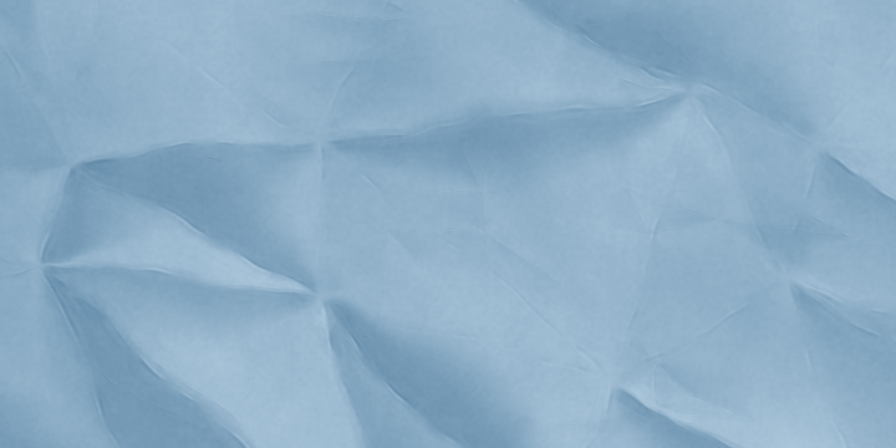
A Shadertoy shader for this texture:

```glsl
// Crumpled pale blue paper: soft shaded facets between pinched, wrinkled creases.

vec2 hash2(vec2 p) {
    vec3 q = fract(p.xyx * vec3(0.1031, 0.1030, 0.0973));
    q += dot(q, q.yzx + 33.33);
    return fract((q.xx + q.yz) * q.zy);
}

float gradientNoise(vec2 p) {
    vec2 i = floor(p), f = p - i;
    vec2 u = f * f * f * (f * (f * 6.0 - 15.0) + 10.0);
    vec2 e = vec2(1.0, 0.0);
    float a = dot(hash2(i) * 2.0 - 1.0, f);
    float b = dot(hash2(i + e) * 2.0 - 1.0, f - e);
    float c = dot(hash2(i + e.yx) * 2.0 - 1.0, f - e.yx);
    float d = dot(hash2(i + 1.0) * 2.0 - 1.0, f - 1.0);
    return mix(mix(a, b, u.x), mix(c, d, u.x), u.y);
}

// Jittered point where several creases meet
vec2 hub(vec2 cell) {
    return cell + 0.5 + 0.86 * (hash2(cell + 17.0) - 0.5);
}

// One crease from a to b: x = facet shadow, y = lit facet, z = ridge and wrinkles
vec3 crease(vec2 p, vec2 a, vec2 b, vec2 rnd) {
    vec2 ab = b - a, pa = p - a;
    float len = length(ab);
    float t = dot(pa, ab) / (len * len);
    float d = (pa.x * ab.y - pa.y * ab.x) / len;
    d *= rnd.y > 0.4 ? 1.0 : -1.0;

    float along = smoothstep(0.0, 0.06, t) * smoothstep(1.0, 0.94, t);
    float belly = sin(3.14159 * clamp(t, 0.0, 1.0));
    float width = 0.04 + (0.3 + 0.4 * fract(rnd.y * 7.3)) * belly;
    float strength = rnd.x * rnd.x * along;

    // The fold is tight at the hubs and rolls softly between them
    float roll = 0.016 + 0.10 * fract(rnd.x * 9.7) * belly;
    float side = smoothstep(-roll, roll, d);
    float shadow = side * (1.0 - smoothstep(0.0, width, d));
    float glow = (1.0 - side) * (1.0 - smoothstep(0.0, width, -d));

    // Broken ridge, with thin strands running beside it
    float lines = 0.0;
    float zone = exp(-abs(d) / 0.06) * along * (0.2 + 0.8 * rnd.x);
    if (zone > 0.02) {
        vec2 q = vec2(t * len, d) + rnd * 40.0;
        float broken = smoothstep(-0.05, 0.3, gradientNoise(q * vec2(6.0, 3.0)));
        float lit = exp(-pow((d + 0.006) / 0.007, 2.0));
        float dark = exp(-pow((d - 0.008) / 0.008, 2.0));
        float n = gradientNoise(q * vec2(4.5, 22.0));
        float strands = 14.0 * n * exp(-12.0 * abs(n));
        lines = zone * ((0.5 * lit - 0.45 * dark) * (0.08 + 0.92 * broken)
              + 0.4 * strands * (1.0 - 0.6 * belly));
    }
    return vec3(strength * shadow, strength * glow, lines);
}

// Join each hub to its right, falling diagonal and upper neighbours
vec3 foldNetwork(vec2 p) {
    vec2 home = floor(p);
    vec3 folds = vec3(0.0);
    for (int y = -2; y <= 2; y++)
    for (int x = -2; x <= 2; x++) {
        vec2 cell = home + vec2(x, y);
        vec2 a = hub(cell);
        for (int k = 0; k < 3; k++) {
            vec2 rnd = hash2(cell * 3.0 + float(k) * 41.0 + 5.0);
            vec2 next = k == 0 ? vec2(1.0, 0.0) : k == 1 ? vec2(1.0, -1.0) : vec2(0.0, 1.0);
            if (k == 2) rnd.x *= 0.8;
            folds += crease(p, a, hub(cell + next), rnd);
        }
    }
    return folds;
}

void mainImage(out vec4 fragColor, in vec2 fragCoord) {
    vec2 uv = fragCoord / iResolution.y;

    // Bend the straight creases a little
    vec2 bend = vec2(gradientNoise(uv * 4.0), gradientNoise(uv * 4.0 + 31.0)) * 0.04
              + vec2(gradientNoise(uv * 15.0), gradientNoise(uv * 15.0 + 57.0)) * 0.009;
    vec2 p = uv + bend;
    vec3 folds = foldNetwork(p / vec2(0.56, 0.44) + vec2(3.0, 5.0));

    // Scattered patches of smaller folds
    float patches = smoothstep(-0.1, 0.35, gradientNoise(uv * 3.2 + 13.0));
    vec3 small = patches * foldNetwork(p / vec2(0.25, 0.18) + vec2(40.0, 20.0));
    folds += small * vec3(0.22, 0.25, 0.5);

    // Broad undulation, stretched along the falling diagonal
    vec2 slant = vec2(dot(uv, vec2(0.8, -0.6)), dot(uv, vec2(0.6, 0.8)));
    float tone = 0.77 + 0.08 * (uv.x - 1.0);
    tone += 0.42 * gradientNoise(slant * vec2(1.6, 2.8) + 9.0);
    tone += 0.20 * gradientNoise(slant * vec2(4.0, 7.0) + 2.0);

    // Facets and creases
    tone -= 1.05 * (1.0 - exp(-1.3 * folds.x));
    tone += 0.18 * folds.y;
    tone = max(tone, 0.1 + 0.4 * (tone - 0.1));
    tone += 0.9 * folds.z;

    // Paper grain and small dents
    tone += 0.10 * gradientNoise(uv * 15.0 + 4.0);
    tone += 0.08 * gradientNoise(uv * 42.0) + 0.11 * gradientNoise(uv * 88.0);

    vec3 shadeBlue = vec3(0.44, 0.59, 0.70);
    vec3 paleBlue = vec3(0.63, 0.745, 0.83);
    fragColor = vec4(mix(shadeBlue, paleBlue, clamp(tone, -0.25, 1.2)), 1.0);
}
```
